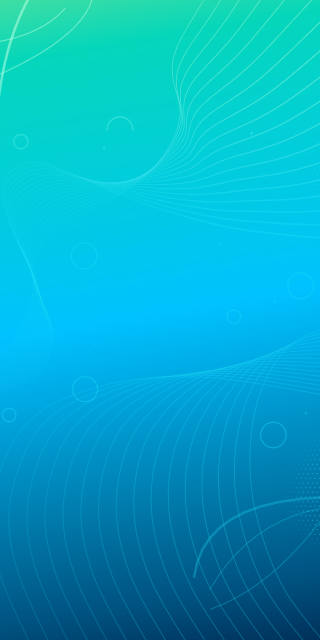
This background is drawn by a WebGL 2 fragment shader. Its source:

```glsl
#version 300 es
precision highp float;
// Mint-to-navy gradient with fans of flowing lines, thin rings, arcs and halftone dots.
uniform vec2 u_resolution;
out vec4 outColor;

// Layout space: 384 x 768 units over the canvas, y pointing down.
const vec2 LAYOUT = vec2(384.0, 768.0);
const float GRADIENT_TILT = 0.165;
const vec3 MINT_INK = vec3(0.72, 1.0, 0.88);
const vec3 CYAN_INK = vec3(0.10, 0.86, 0.96);
const int WAVE_LINES = 18;
const int FAN_LINES = 16;
const float WAVE_ALPHA = 0.42;
const float FAN_ALPHA = 0.27;
const float DOT_PITCH = 5.6;

// Gradient stops: colour and position along the tilted axis.
const vec4 STOPS[9] = vec4[9](
  vec4(0.25, 0.87, 0.64, 0.0), vec4(0.02, 0.84, 0.73, 75.0), vec4(0.01, 0.82, 0.82, 185.0),
  vec4(0.0, 0.79, 0.90, 290.0), vec4(0.0, 0.76, 1.0, 408.0), vec4(0.0, 0.63, 0.85, 515.0),
  vec4(0.0, 0.48, 0.67, 635.0), vec4(0.0, 0.32, 0.50, 755.0), vec4(0.0, 0.19, 0.35, 832.0));

// First and last guide curve of each family; the lines between are blends.
const vec2 WAVE_A[13] = vec2[13](vec2(340, -190), vec2(255, -20), vec2(208, 70), vec2(216, 140),
  vec2(190, 195), vec2(140, 235), vec2(85, 263), vec2(52, 290), vec2(41, 322), vec2(50, 360),
  vec2(64, 405), vec2(45, 450), vec2(-8, 473));
const vec2 WAVE_B[13] = vec2[13](vec2(640, 250), vec2(440, 284), vec2(310, 278), vec2(230, 262),
  vec2(150, 236), vec2(85, 208), vec2(40, 195), vec2(4, 218), vec2(12, 270), vec2(36, 320),
  vec2(38, 360), vec2(18, 405), vec2(-10, 428));
const vec2 FAN_A[7] = vec2[7](vec2(400, 476), vec2(250, 453), vec2(130, 461), vec2(35, 505),
  vec2(-8, 595), vec2(-3, 680), vec2(42, 785));
const vec2 FAN_B[7] = vec2[7](vec2(400, 390), vec2(346, 416), vec2(312, 472), vec2(300, 545),
  vec2(308, 620), vec2(340, 705), vec2(395, 778));

// Rings: centre, radius, and lower cut-off relative to the centre.
const vec4 RINGS[8] = vec4[8](vec4(25, 170, 8.5, 99), vec4(144, 155.5, 15.3, 1), vec4(101, 307, 15.5, 99),
  vec4(361, 343, 15.5, 99), vec4(280.5, 380, 8, 99), vec4(102, 467, 15, 99), vec4(11, 498, 8, 99),
  vec4(328, 522, 15.3, 99));
const vec2 SPECKS[6] = vec2[6](vec2(125, 178), vec2(302, 160), vec2(265, 293), vec2(330, 362),
  vec2(115, 413), vec2(367, 496));
// Corner arcs: start, control and end of each quadratic curve.
const vec2 ARCS[18] = vec2[18](vec2(36, -5), vec2(8, 45), vec2(-1, 114), vec2(111, -2), vec2(98, 45),
  vec2(-2, 90), vec2(78, 10), vec2(52, 40), vec2(-2, 50), vec2(233, 692), vec2(245, 602), vec2(386, 597),
  vec2(252, 707), vec2(300, 625), vec2(386, 610), vec2(253, 731), vec2(325, 705), vec2(386, 623));

float segmentDistance(vec2 p, vec2 a, vec2 b) {
  vec2 ab = b - a;
  return distance(p, a + ab * clamp(dot(p - a, ab) / dot(ab, ab), 0.0, 1.0));
}

// Distance to a cubic Bezier; pixels far from its chord are skipped.
float bezierDistance(vec2 p, vec2 a, vec2 b, vec2 c, vec2 d) {
  float best = 1e4;
  if (distance(p, 0.5 * (a + d)) > 0.75 * distance(a, d) + 6.0) return best;
  vec2 last = a;
  for (int i = 1; i <= 10; i++) {
    float t = float(i) / 10.0, s = 1.0 - t;
    vec2 next = s * s * s * a + 3.0 * s * t * (s * b + t * c) + t * t * t * d;
    best = min(best, segmentDistance(p, last, next));
    last = next;
  }
  return best;
}

// Catmull-Rom span from b to c.
float splineDistance(vec2 p, vec2 a, vec2 b, vec2 c, vec2 d) {
  return bezierDistance(p, b, b + (c - a) / 6.0, c - (d - b) / 6.0, c);
}

float stroke(float d, float width, float px) {
  return clamp(0.5 + (0.5 * width - d) / px, 0.0, 1.0);
}

vec3 background(float t) {
  vec3 color = STOPS[0].rgb;
  for (int i = 1; i < 9; i++)
    color = mix(color, STOPS[i].rgb, clamp((t - STOPS[i - 1].w) / (STOPS[i].w - STOPS[i - 1].w), 0.0, 1.0));
  return color;
}

void main() {
  vec2 p = vec2(gl_FragCoord.x, u_resolution.y - gl_FragCoord.y) / u_resolution * LAYOUT;
  float px = LAYOUT.y / u_resolution.y;
  vec3 color = background(p.y + GRADIENT_TILT * p.x);
  vec3 ink = mix(MINT_INK, CYAN_INK, smoothstep(60.0, 280.0, p.y));

  // Upper wave: a fan on the right that twists into a ribbon on the left.
  float waveAlpha = WAVE_ALPHA * mix(0.55, 1.0, smoothstep(60.0, 220.0, p.x));
  for (int i = 0; i < WAVE_LINES && p.y < 490.0; i++) {
    float f = float(i) / float(WAVE_LINES - 1), d = 1e4;
    for (int k = 0; k < 12; k++) {
      int h = max(k - 1, 0), n = min(k + 2, 12);
      d = min(d, splineDistance(p, mix(WAVE_A[h], WAVE_B[h], f), mix(WAVE_A[k], WAVE_B[k], f),
        mix(WAVE_A[k + 1], WAVE_B[k + 1], f), mix(WAVE_A[n], WAVE_B[n], f)));
    }
    float width = mix(0.8, 2.0, f * smoothstep(150.0, 300.0, p.x));
    color = mix(color, ink, waveAlpha * stroke(d, width, px));
  }

  // Lower fan.
  float fanAlpha = FAN_ALPHA * mix(0.6, 1.0, smoothstep(0.0, 260.0, p.x));
  for (int i = 0; i < FAN_LINES && p.y > 380.0; i++) {
    float f = float(i) / float(FAN_LINES - 1), d = 1e4;
    for (int k = 0; k < 6; k++) {
      int h = max(k - 1, 0), n = min(k + 2, 6);
      d = min(d, splineDistance(p, mix(FAN_A[h], FAN_B[h], f), mix(FAN_A[k], FAN_B[k], f),
        mix(FAN_A[k + 1], FAN_B[k + 1], f), mix(FAN_A[n], FAN_B[n], f)));
    }
    color = mix(color, ink, fanAlpha * stroke(d, 1.2, px));
  }

  // Corner arcs; the first of each trio is heavy.
  for (int i = 0; i < 6; i++) {
    vec2 a = ARCS[3 * i], b = ARCS[3 * i + 1], c = ARCS[3 * i + 2];
    float d = bezierDistance(p, a, mix(a, b, 2.0 / 3.0), mix(c, b, 2.0 / 3.0), c);
    float alpha = i < 3 ? 0.55 : 0.3;
    color = mix(color, ink, alpha * stroke(d, i % 3 == 0 ? 3.0 : 1.2, px));
  }

  // Rings and specks.
  for (int i = 0; i < 8; i++) {
    vec2 q = p - RINGS[i].xy;
    float visible = 1.0 - smoothstep(-px, px, q.y - RINGS[i].w);
    color = mix(color, ink, 0.4 * visible * stroke(abs(length(q) - RINGS[i].z), 1.5, px));
  }
  for (int i = 0; i < 6; i++)
    color = mix(color, ink, 0.4 * stroke(distance(p, SPECKS[i]), 2.8, px));

  // Halftone discs cut by the right edge.
  vec2 cell = (fract(p / DOT_PITCH + vec2(0.5 * mod(floor(p.y / DOT_PITCH), 2.0), 0.0)) - 0.5) * DOT_PITCH;
  float lowDisc = 1.0 - smoothstep(55.0, 85.0, distance(p, vec2(422, 592)));
  float highDisc = 1.0 - smoothstep(30.0, 52.0, distance(p, vec2(415, 222)));
  color = mix(color, ink, (0.4 * lowDisc + 0.25 * highDisc) * stroke(length(cell), 1.6, px));
  outColor = vec4(color, 1.0);
}
```
